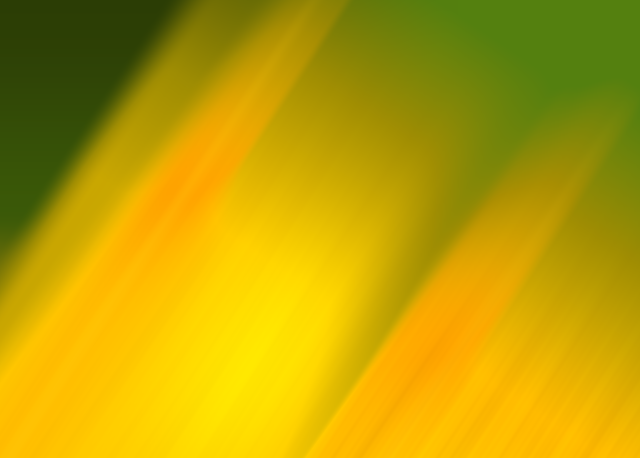
Reproduce this background procedurally as a WebGL 1 fragment shader.

```glsl
precision highp float;
// Two soft golden petals sweep diagonally over a green backdrop.
// Coordinates are rotated to run across and along the sweep; a "heat" value
// picks green, olive or gold, then orange bands, a glow and fine streaks go on.
uniform vec2 u_resolution;

// Soft-edged strip from a to b, with its own blur on each side.
float strip(float v, float a, float b, float blurA, float blurB) {
  return smoothstep(a - blurA, a + blurA, v)
       * (1.0 - smoothstep(b - blurB, b + blurB, v));
}

// Bell curve centred on zero.
float bell(float v, float width) {
  return exp(-v * v / (width * width));
}

// Layered sines: narrow across the sweep, long along it.
float streaks(float across, float along) {
  float sum = 0.0;
  float frequency = 45.0;
  float weight = 0.5;
  for (int i = 0; i < 5; i++) {
    float drift = sin(along * 4.0 + frequency * 0.3 + across * 9.0);
    sum += weight * sin(across * frequency + drift * 1.3);
    frequency *= 1.83;
    weight *= 0.75;
  }
  return sum;
}

vec3 backdrop(vec2 p) {
  vec3 shade = mix(vec3(0.23, 0.35, 0.03), vec3(0.17, 0.24, 0.02),
                   smoothstep(0.5, 1.0, p.y));
  shade = mix(vec3(0.42, 0.43, 0.03), shade, smoothstep(0.40, 0.54, p.y));
  return mix(shade, vec3(0.33, 0.50, 0.06), smoothstep(0.35, 1.0, p.x));
}

void main() {
  vec2 p = gl_FragCoord.xy / u_resolution.y;
  float across = dot(p, vec2(0.832, -0.555));
  float along = dot(p, vec2(0.555, 0.832));

  // The right petal lies in front; its edge blurs towards the tip.
  float blur = mix(0.014, 0.055, smoothstep(0.6, 1.3, along));
  float front = smoothstep(0.56 - blur, 0.56 + blur, across);
  float shadow = smoothstep(0.39, 0.56, across) * (1.0 - front);

  // Orange bands on the left side of both petals.
  float softness = mix(0.10, 0.012, smoothstep(0.55, 0.85, along));
  float leftBand = strip(across, -0.06, 0.08, 0.045, softness);
  float rightBand = strip(across, 0.57, 0.735, 0.02, softness * 0.8 + 0.005);

  // Heat rises from the tips to the base and falls off at the edges.
  float tip = 1.36 + front * (0.05 - 0.10 * (1.0 - smoothstep(0.56, 0.68, across)));
  float heat = (tip - along) / 0.73 * (1.0 - 0.42 * shadow);
  heat = clamp(heat + 0.08 * leftBand + 0.05 * rightBand, 0.0, 1.0);
  heat *= smoothstep(-0.255, -0.16, across);
  heat *= mix(0.62, 1.0, smoothstep(-0.14, -0.03, across + 0.08 * (0.5 - along)));

  vec3 color = mix(backdrop(p), vec3(0.62, 0.55, 0.01), clamp(heat / 0.38, 0.0, 1.0));
  color = mix(color, vec3(1.0, 0.78, 0.0), clamp((heat - 0.38) / 0.55, 0.0, 1.0));

  // Yellow glow in the hollow of the left petal.
  float glow = bell(across - 0.34, 0.17) * bell(along - 0.47, 0.32) * (1.0 - front);
  color = mix(color, vec3(1.0, 0.90, 0.0), glow * heat);

  // Orange warmth, strongest midway along each band.
  float warmth = leftBand * (0.25 + 0.65 * bell(along - 0.74, 0.22));
  warmth += rightBand * (0.25 + 0.60 * bell(along - 0.78, 0.22));
  warmth += 0.3 * front * (1.0 - rightBand) * bell(along - 0.72, 0.2);
  color = mix(color, vec3(1.0, 0.62, 0.0), clamp(warmth, 0.0, 1.0) * heat);

  // Pale ribs inside the bands, then fine streaks, bolder at lower right.
  float ribs = 0.35 * bell(across - 0.015, 0.014) + 0.3 * bell(across - 0.705, 0.012);
  color = mix(color, vec3(1.0, 0.80, 0.05), ribs * heat * 0.6);
  float strength = mix(0.012, 0.035, front * smoothstep(0.6, 0.0, p.y));
  color *= 1.0 + strength * heat * streaks(across, along) * vec3(0.6, 1.0, 0.5);

  gl_FragColor = vec4(clamp(color, 0.0, 1.0), 1.0);
}
```
